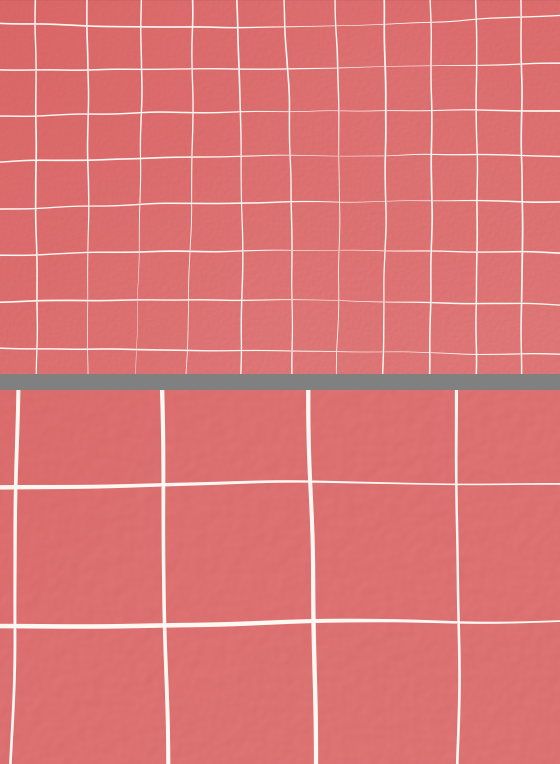
Top: the whole. Bottom: its middle third, enlarged.
Reproduce this pattern procedurally as a WebGL 1 fragment shader.

```glsl
precision highp float;

// Hand-drawn white grid on coral plaster: 11 uneven columns and 8 uneven rows.
// Each line is a smooth curve plus gradient-noise wobble, with a stroke that
// thins in places; the wall is a soft gradient with embossed noise grain.

uniform vec2 u_resolution;

const float PI = 3.14159265;
const int COLUMNS = 11;
const int ROWS = 8;
const float ASPECT = 1.5;
const float STROKE = 0.0042;  // full line width, in canvas heights

vec2 gradientAt(vec2 cell) {
  float h = fract(sin(dot(cell, vec2(127.1, 311.7))) * 43758.55);
  return vec2(cos(2.0 * PI * h), sin(2.0 * PI * h));
}

float gradientNoise(vec2 p) {
  vec2 i = floor(p);
  vec2 f = fract(p);
  vec2 w = f * f * f * (f * (f * 6.0 - 15.0) + 10.0);
  float a = dot(gradientAt(i), f);
  float b = dot(gradientAt(i + vec2(1.0, 0.0)), f - vec2(1.0, 0.0));
  float c = dot(gradientAt(i + vec2(0.0, 1.0)), f - vec2(0.0, 1.0));
  float d = dot(gradientAt(i + 1.0), f - 1.0);
  return mix(mix(a, b, w.x), mix(c, d, w.x), w.y);
}

float bump(float x, float center, float width) {
  float d = (x - center) / width;
  return exp(-d * d);
}

float wobble(float along, float id) {
  return 0.005 * gradientNoise(vec2(along * 6.0, id * 3.7 + 0.5));
}

// Horizontal position of a column at height y
float columnX(float id, float y) {
  float t = y - 0.5;
  float bulge = 0.033 * sin(PI * id / 10.0) * (1.0 - t * t);
  float tilt = 0.0254 * sin((3.7 - id) * 1.25) * bump(id, 3.7, 2.9);
  return 0.0957 + 0.1299 * id + bulge + tilt * t + wobble(y, id);
}

// Height of a row, counted from the top, at horizontal position x
float rowY(float id, float x) {
  float t = x / ASPECT;
  float middle = 0.008 - 0.0264 * sin(PI * id / 7.0);
  float right = -0.0234 + 0.0059 * id - 0.0195 * bump(id, 4.0, 1.4);
  float bend = middle * 4.0 * t * (1.0 - t) + right * t * (2.0 * t - 1.0);
  return 1.0 - (0.0625 + 0.124 * id + bend) + wobble(x, id + 20.0);
}

float strokeVariation(float along, float id) {
  return 0.95 + 0.35 * gradientNoise(vec2(along * 3.0, id * 5.3 + 0.4));
}

float columnWidth(float id, float y) {
  float low = 1.0 - smoothstep(0.15, 0.75, y);
  float thin = 0.7 * bump(id, 2.0, 1.5) * low
             + 0.45 * bump(id, 6.0, 0.6) * (1.0 - smoothstep(0.5, 0.9, y));
  return STROKE * strokeVariation(y, id) * (1.0 - thin);
}

float rowWidth(float id, float x) {
  float thin = 0.6 * bump(x, 0.95 + 0.08 * sin(id * 2.0), 0.24);
  return STROKE * strokeVariation(x, id + 20.0) * (1.0 - thin);
}

// Share of a pixel covered by a line of the given width
float coverage(float dist, float width, float pixel) {
  float halfWidth = 0.5 * width;
  float upper = min(dist + 0.5 * pixel, halfWidth);
  float lower = max(dist - 0.5 * pixel, -halfWidth);
  return clamp((upper - lower) / pixel, 0.0, 1.0);
}

float gridMask(vec2 p, float pixel) {
  float mask = 0.0;
  for (int i = 0; i < COLUMNS; i++) {
    float id = float(i);
    mask = max(mask, coverage(p.x - columnX(id, p.y), columnWidth(id, p.y), pixel));
  }
  for (int j = 0; j < ROWS; j++) {
    float id = float(j);
    mask = max(mask, coverage(p.y - rowY(id, p.x), rowWidth(id, p.x), pixel));
  }
  return mask;
}

// Difference of shifted noise reads as light raking over plaster
float grain(vec2 p) {
  vec2 shift = vec2(0.003, -0.003);
  float coarse = gradientNoise(p * 75.0) - gradientNoise((p + shift) * 75.0);
  float fine = gradientNoise(p * 150.0) - gradientNoise((p + shift) * 150.0);
  return 0.6 * coarse + 0.4 * fine;
}

vec3 wallColor(vec2 p) {
  float fade = 0.1 + 0.4 * smoothstep(0.0, 0.9, p.x) + 0.5 * (1.0 - p.y);
  fade += 0.12 * gradientNoise(p * 2.5);
  vec3 wall = mix(vec3(0.85, 0.392, 0.395), vec3(0.867, 0.458, 0.46), clamp(fade, 0.0, 1.0));
  wall += 0.022 * grain(p) * mix(0.6, 1.2, fade);
  return wall * (1.0 - 0.08 * smoothstep(0.997, 1.0, p.y));
}

void main() {
  vec2 p = gl_FragCoord.xy / u_resolution.y;
  float pixel = 1.0 / u_resolution.y;
  vec3 lineColor = vec3(1.0, 0.97, 0.95);
  gl_FragColor = vec4(mix(wallColor(p), lineColor, gridMask(p, pixel)), 1.0);
}
```
